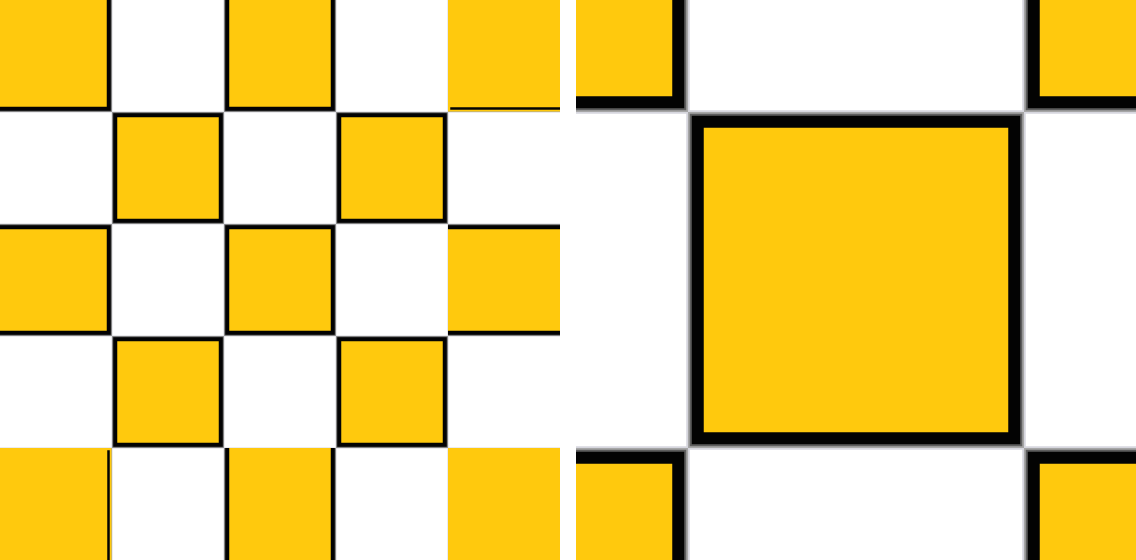
Left, the full canvas; right, a detail of the centre.
Give the GLSL for this pattern, as a WebGL 2 fragment shader.

```glsl
#version 300 es
precision highp float;

uniform vec2 u_resolution;
out vec4 outColor;

// Widths are fractions of one cell
#define CELLS 5.0
#define OUTLINE_END 0.047
#define GREY_END 0.011
#define HAIRLINE 0.0055
#define THIN_START 0.020
#define THIN_END 0.042
#define SAMPLES 4

const vec3 YELLOW = vec3(1.0, 0.79, 0.05);
const vec3 WHITE = vec3(1.0);
const vec3 BLACK = vec3(0.01);
const vec3 DARK_GREY = vec3(0.37);
const vec3 LIGHT_GREY = vec3(0.65);
const vec3 PALE_EDGE = vec3(0.84, 0.84, 0.87);

float minComponent(vec4 v) {
    return min(min(v.x, v.y), min(v.z, v.w));
}

// Distance to the nearest enabled side; disabled sides are pushed away
float sideDistance(vec4 sides, bvec4 enabled) {
    return minComponent(mix(vec4(1.0), sides, vec4(enabled)));
}

// Yellow tile with black outline and grey rim
vec3 outlinedTile(float d) {
    vec3 color = mix(BLACK, YELLOW, step(OUTLINE_END, d));
    color = mix(DARK_GREY, color, step(GREY_END, d));
    return mix(LIGHT_GREY, color, step(HAIRLINE, d));
}

// Yellow tile with a thin inset line along one side
vec3 thinLineTile(float across, float along) {
    float line = step(THIN_START, across) * step(across, THIN_END) * step(THIN_START, along);
    vec3 color = mix(YELLOW, BLACK, line);
    return mix(LIGHT_GREY, color, step(HAIRLINE, across));
}

vec3 checkerboard(vec2 uv) {
    vec2 cell = min(floor(uv * CELLS), CELLS - 1.0);
    vec2 p = uv * CELLS - cell;
    vec4 sides = vec4(p.x, 1.0 - p.x, p.y, 1.0 - p.y); // left, right, bottom, top
    float last = CELLS - 1.0;

    // White cells: pale hairline on sides inside the canvas
    if (mod(cell.x + cell.y, 2.0) > 0.5) {
        bvec4 inner = bvec4(cell.x > 0.0, cell.x < last, cell.y > 0.0, cell.y < last);
        return mix(PALE_EDGE, WHITE, step(HAIRLINE, sideDistance(sides, inner)));
    }

    // Two opposite corners carry a thin line instead of an outline
    if (cell == vec2(0.0)) return thinLineTile(sides.y, sides.w);
    if (cell == vec2(last)) return thinLineTile(sides.z, sides.x);

    // The last column has no left outline, the bottom row no top outline
    bvec4 outlined = bvec4(cell.x > 0.0 && cell.x < last, cell.x < last,
                           cell.y > 0.0, cell.y > 0.0 && cell.y < last);
    return outlinedTile(sideDistance(sides, outlined));
}

void main() {
    // Average a grid of samples per pixel to smooth the edges
    vec3 sum = vec3(0.0);
    for (int j = 0; j < SAMPLES; j++) {
        for (int i = 0; i < SAMPLES; i++) {
            vec2 offset = (vec2(i, j) + 0.5) / float(SAMPLES) - 0.5;
            sum += checkerboard((gl_FragCoord.xy + offset) / u_resolution);
        }
    }
    outColor = vec4(sum / float(SAMPLES * SAMPLES), 1.0);
}
```
